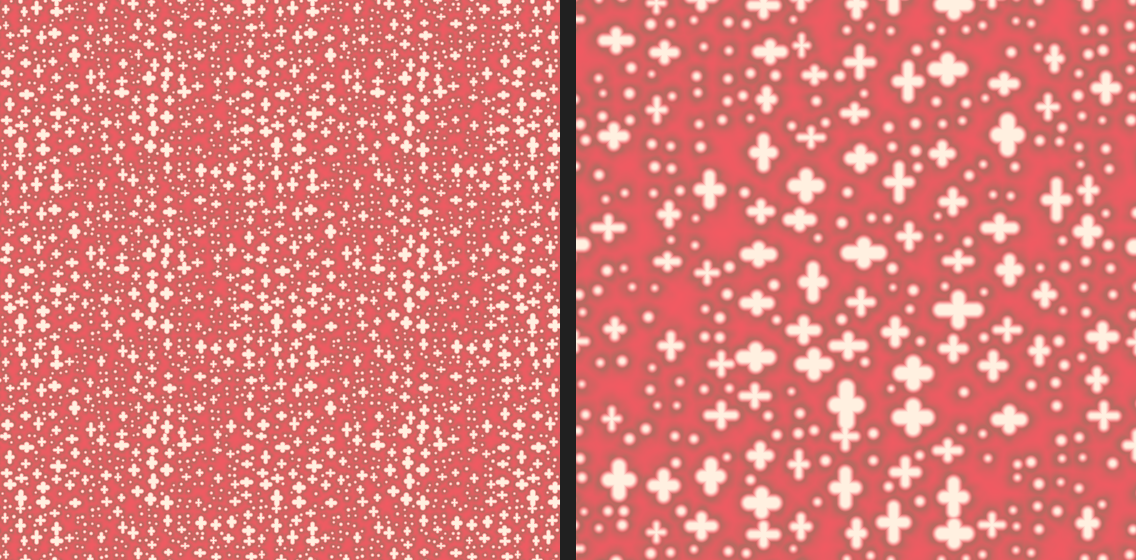
Left: the whole. Right: its middle third, enlarged.
Write a WebGL 1 fragment shader that draws this pattern.

```glsl
precision highp float;
uniform vec2 u_resolution;

#define PERIOD vec2(0.457, 0.315)   // size of one repeat
#define CELLS vec2(16.0, 11.0)      // cross cells per repeat
#define ARM_MIN 0.0062
#define ARM_MAX 0.0138
#define DOT_MIN 0.0016
#define DOT_MAX 0.0029
#define CLEARANCE 0.0062            // free space around a dot centre
#define EDGE 0.0019                 // half width of the soft edge
#define HALO_REACH 0.0036
#define CREAM vec3(1.0, 0.94, 0.88)
#define CORAL vec3(0.955, 0.35, 0.385)
#define RUST vec3(0.72, 0.41, 0.375)

vec2 hash2(vec2 p) {
  vec3 q = fract(p.xyx * vec3(0.1031, 0.1030, 0.0973));
  q += dot(q, q.yzx + 33.33);
  return fract((q.xx + q.yz) * q.zy);
}

// Value noise that wraps after the given number of lattice steps
float wrappedNoise(vec2 p, vec2 wrap) {
  vec2 i = floor(p);
  vec2 f = fract(p);
  f = f * f * (3.0 - 2.0 * f);
  float a = hash2(mod(i, wrap)).x;
  float b = hash2(mod(i + vec2(1.0, 0.0), wrap)).x;
  float c = hash2(mod(i + vec2(0.0, 1.0), wrap)).x;
  float d = hash2(mod(i + 1.0, wrap)).x;
  return mix(mix(a, b, f.x), mix(c, d, f.x), f.y);
}

// Two crossed capsules with separate horizontal and vertical reach
float crossShape(vec2 p, vec2 arms, float radius) {
  p = abs(p);
  vec2 over = max(p - arms + radius, 0.0);
  return min(length(vec2(over.x, p.y)), length(vec2(p.x, over.y))) - radius;
}

// Distance to the nearest cross on a staggered, jittered grid
float crossField(vec2 pos) {
  vec2 cellSize = PERIOD / CELLS;
  vec2 g = pos / cellSize;
  float d = 0.03;
  for (int i = -1; i <= 1; i++) {
    float column = floor(g.x) + float(i);
    float stagger = 0.5 * mod(column, 2.0);
    for (int j = -1; j <= 1; j++) {
      vec2 cell = vec2(column, floor(g.y - stagger) + float(j));
      vec2 id = mod(cell, CELLS);
      vec2 place = hash2(id + 7.0);
      vec2 kind = hash2(id + 41.0);
      vec2 form = hash2(id + 83.0);
      float region = wrappedNoise(id / CELLS * vec2(5.0, 3.0), vec2(5.0, 3.0));
      if (kind.y < 0.42 * (1.0 - region)) continue;

      vec2 centre = cell + vec2(0.5, 0.5 + stagger) + 0.44 * (place - 0.5);
      float size = 0.65 * kind.x * kind.x + 0.35 * region;
      float arm = mix(ARM_MIN, ARM_MAX, size);
      float stretch = 0.36 * (form.x - 0.5);
      vec2 arms = arm * vec2(1.0 + stretch, 1.0 - stretch);
      float radius = arm * mix(0.27, 0.41, form.y);
      d = min(d, crossShape((g - centre) * cellSize, arms, radius));
    }
  }
  return d;
}

// Adds dots wherever the crosses leave enough room
float addDots(vec2 pos, float d) {
  vec2 dotCells = 2.0 * CELLS;
  vec2 cellSize = PERIOD / dotCells;
  vec2 base = floor(pos / cellSize);
  for (int i = -1; i <= 1; i++) {
    for (int j = -1; j <= 1; j++) {
      vec2 cell = base + vec2(float(i), float(j));
      vec2 id = mod(cell, dotCells);
      vec2 kind = hash2(id + 131.0);
      vec2 centre = (cell + 0.5 + 0.5 * (hash2(id + 197.0) - 0.5)) * cellSize;
      float dotDist = length(pos - centre) - mix(DOT_MIN, DOT_MAX, kind.x);
      if (dotDist < d && kind.y < 0.85) {
        if (crossField(centre) > CLEARANCE) d = dotDist;
      }
    }
  }
  return d;
}

void main() {
  vec2 pos = gl_FragCoord.xy / min(u_resolution.x, u_resolution.y);
  float edge = max(EDGE, 0.75 / min(u_resolution.x, u_resolution.y));
  float d = addDots(pos, crossField(pos));

  // Ground with an uneven rust halo around every shape
  float grain = wrappedNoise(pos * 220.0, vec2(220.0));
  float halo = smoothstep(0.0, 0.0022, d) * exp(-max(d - 0.0022, 0.0) / HALO_REACH);
  vec3 colour = mix(CORAL, RUST, clamp(halo * (0.65 + 0.6 * grain) + 0.06 * grain, 0.0, 1.0));

  // Soft cream shapes
  colour = mix(CREAM, colour, smoothstep(-edge, edge, d));
  gl_FragColor = vec4(colour, 1.0);
}
```
